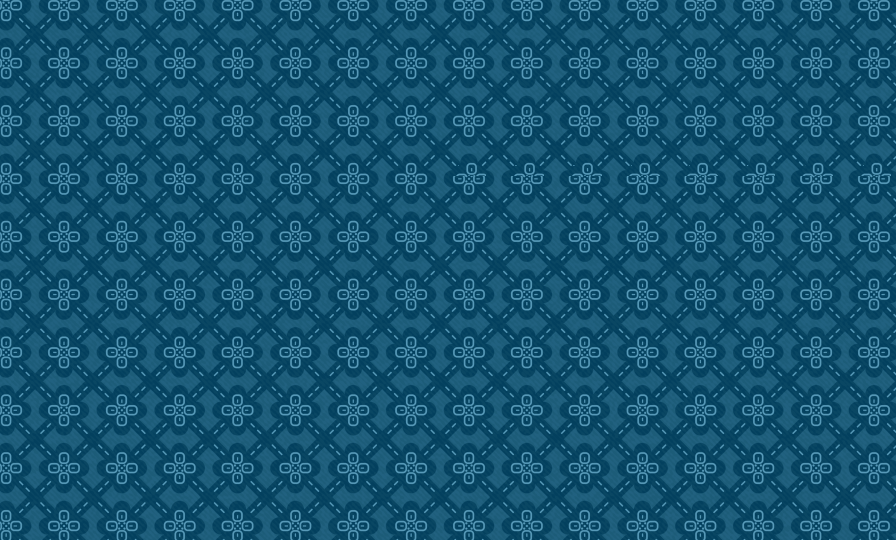
This pattern is drawn by a Shadertoy shader. Its source:

```glsl
// Blue woven lattice of dark quatrefoils, outlined four-petal flowers and dashed diagonals

float hash(vec2 p) {
    vec3 q = fract(vec3(p.xyx) * 0.1031);
    q += dot(q, q.yzx + 33.33);
    return fract((q.x + q.y) * q.z);
}

float threadNoise(vec2 p) {
    vec2 i = floor(p), f = smoothstep(0.0, 1.0, fract(p));
    return mix(mix(hash(i), hash(i + vec2(1, 0)), f.x),
               mix(hash(i + vec2(0, 1)), hash(i + vec2(1, 1)), f.x), f.y);
}

float roundBox(vec2 p, vec2 halfSize, float radius) {
    vec2 q = abs(p) - halfSize + radius;
    return length(max(q, 0.0)) + min(max(q.x, q.y), 0.0) - radius;
}

float segment(vec2 p, vec2 a, vec2 b) {
    vec2 d = b - a;
    return length(p - a - d * clamp(dot(p - a, d) / dot(d, d), 0.0, 1.0));
}

// Dark ground: crossing diagonal bands with four lobes around the flower
float groundDistance(vec2 p) {
    vec2 a = abs(p);
    float band = abs(a.x - a.y) * 0.7071 - 3.2;
    vec2 lobe = vec2(max(a.x, a.y), min(a.x, a.y));
    float petal = (length((lobe - vec2(9.0, 0.0)) / vec2(5.4, 5.0)) - 1.0) * 5.0;
    return min(band, petal);
}

// Light threads: petal outlines, five centre dots and dashes
float threadDistance(vec2 p) {
    vec2 a = abs(p);
    a = vec2(max(a.x, a.y), min(a.x, a.y));
    float petal = abs(roundBox(a - vec2(5.7, 0.0), vec2(2.9, 2.5), 1.9)) - 0.48;
    float stamen = segment(a, vec2(4.6, 0.0), vec2(5.8, 0.0)) - 0.35;
    float dots = min(length(a), length(a - 1.5)) - 0.6;
    float dashes = 1e3;
    for (int i = 0; i < 2; i++) {
        float along = 8.6 + 3.7 * float(i);
        dashes = min(dashes, segment(a, vec2(along - 0.8), vec2(along + 0.8)) - 0.42);
    }
    return min(min(petal, stamen), min(dots, dashes));
}

void mainImage(out vec4 fragColor, in vec2 fragCoord) {
    // The canvas is 308 threads high; each repeat takes 33
    float threadsPerPixel = 308.0 / iResolution.y;
    vec2 thread = fragCoord * threadsPerPixel;
    vec2 grid = (thread - vec2(3.5, 8.0)) / 33.0 + 0.5;
    vec2 id = floor(grid);
    vec2 p = (fract(grid) - 0.5) * 33.0;
    float blur = max(0.6 * threadsPerPixel, 0.4);

    // Slipped upper threads along part of one row
    vec2 slipped = p;
    if (id.y == 6.0 && id.x > 7.0 && p.y > 1.5 && length(p) < 10.0)
        slipped.x -= 0.7 + hash(id);

    float ground = 1.0 - smoothstep(-blur, blur, groundDistance(p));
    float line = 1.0 - smoothstep(-blur, blur, threadDistance(slipped));

    // Fine uneven twill
    float twill = 0.5 + 0.5 * cos((thread.x + thread.y) * 2.0944);
    float grain = mix(threadNoise(thread * 0.7), twill, 0.4);
    float shade = smoothstep(0.25, 0.75, grain);
    vec3 dark = mix(vec3(0.01, 0.25, 0.37), vec3(0.04, 0.28, 0.39), shade);
    vec3 teal = mix(vec3(0.11, 0.36, 0.47), vec3(0.13, 0.38, 0.50), shade);

    vec3 color = mix(teal, dark, ground);
    color = mix(color, vec3(0.34, 0.60, 0.72), line);
    fragColor = vec4(color, 1.0);
}
```
